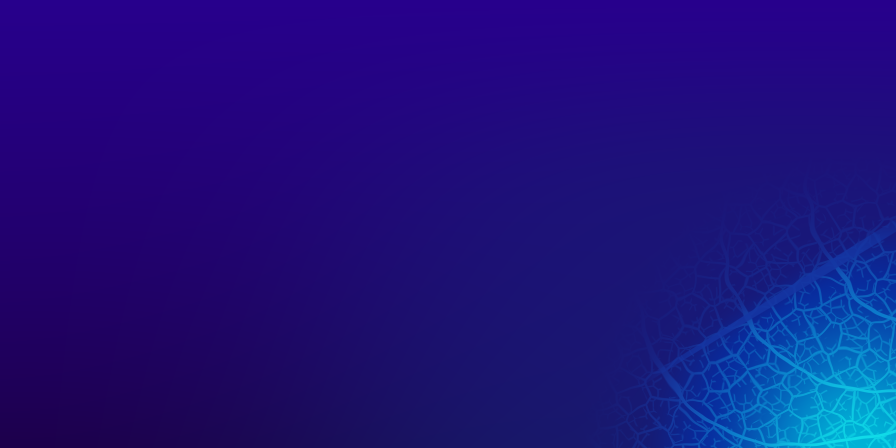
Write a Shadertoy shader that draws this background.

```glsl
// A violet to navy backdrop with a glowing cyan leaf in the lower right corner.
// The leaf uses its own axes (along and across the midrib): curved side veins
// are repeated along the rib, and Voronoi cell borders form the finer network.

vec2 hash2(vec2 p) {
    vec3 a = fract(p.xyx * vec3(0.1031, 0.1030, 0.0973));
    a += dot(a, a.yzx + 33.33);
    return fract((a.xx + a.yz) * a.zy);
}

float noise(vec2 p) {
    vec2 i = floor(p), f = fract(p);
    f = f * f * (3.0 - 2.0 * f);
    return mix(mix(hash2(i).x, hash2(i + vec2(1, 0)).x, f.x),
               mix(hash2(i + vec2(0, 1)).x, hash2(i + vec2(1, 1)).x, f.x), f.y);
}

// Distance to the nearest Voronoi cell border
float cellBorder(vec2 p) {
    vec2 cell = floor(p), f = fract(p), nearest = vec2(0);
    float best = 9.0, border = 9.0;
    for (int y = -1; y <= 1; y++)
    for (int x = -1; x <= 1; x++) {
        vec2 g = vec2(x, y);
        vec2 r = g + 0.1 + 0.8 * hash2(cell + g) - f;
        if (dot(r, r) < best) { best = dot(r, r); nearest = r; }
    }
    for (int y = -2; y <= 2; y++)
    for (int x = -2; x <= 2; x++) {
        vec2 g = vec2(x, y);
        vec2 r = g + 0.1 + 0.8 * hash2(cell + g) - f;
        vec2 gap = r - nearest;
        if (dot(gap, gap) > 1e-4)
            border = min(border, dot(0.5 * (r + nearest), normalize(gap)));
    }
    return border;
}

// Antialiased line of a given half width
float line(float dist, float halfWidth) {
    float px = 1.0 / iResolution.y;
    return 1.0 - smoothstep(halfWidth - 0.5 * px, halfWidth + px, abs(dist));
}

void mainImage(out vec4 fragColor, in vec2 fragCoord) {
    vec2 uv = fragCoord / iResolution.xy;
    vec2 p = vec2(uv.x * 2.0, uv.y);

    // Backdrop: violet above, dark purple to navy below
    vec3 low = mix(vec3(0.11, 0.0, 0.29), vec3(0.085, 0.105, 0.39),
                   smoothstep(0.0, 0.75, uv.x));
    vec3 color = mix(low, vec3(0.153, 0.0, 0.55), pow(uv.y, mix(0.8, 1.0, uv.x)));
    float navy = smoothstep(1.3, 0.2, length(p - vec2(1.75, 0.4)));
    color = mix(color, vec3(0.10, 0.09, 0.46), 0.7 * navy * smoothstep(1.0, 0.5, uv.y));

    // Leaf axes: x along the midrib, y across it (positive below)
    vec2 rel = p - vec2(2.0, 0.497);
    vec2 leaf = vec2(dot(rel, vec2(0.85, 0.527)), dot(rel, vec2(0.527, -0.85)));
    float below = smoothstep(-0.05, 0.035, leaf.y);

    // Radial glow, strongest below the midrib
    float r = length((p - vec2(1.93, -0.04)) * vec2(1.12, 1.0));
    color = mix(color, vec3(0.04, 0.15, 0.54), 0.3 * smoothstep(0.75, 0.35, r));
    color = mix(color, vec3(0.03, 0.17, 0.62), below * smoothstep(0.57, 0.38, r));
    color = mix(color, vec3(0.01, 0.45, 0.76), below * smoothstep(0.43, 0.18, r));
    color = mix(color, vec3(0.0, 0.70, 0.84), below * smoothstep(0.27, 0.05, r));

    // Side veins bend forward with distance from the midrib
    float v2 = leaf.y * leaf.y;
    float wobble = 0.022 * (noise(leaf * 22.0 + 40.0) - 0.5);
    float along = leaf.x - 1.1 * v2 - 9.0 * v2 * v2 + 0.165 + wobble;
    float side = (fract(along / 0.225 + 0.5) - 0.5) * 0.225;
    float slope = 2.2 * leaf.y + 36.0 * leaf.y * v2;
    side /= sqrt(1.0 + slope * slope);
    float veins = line(side, mix(0.0045, 0.0028, smoothstep(0.0, 0.3, abs(leaf.y))));

    // Network of cells, then broken hair veins inside them
    vec2 warped = leaf + 0.012 * vec2(noise(leaf * 30.0), noise(leaf * 30.0 + 17.0));
    veins = max(veins, 0.8 * line(cellBorder(warped * 18.0 + 50.0) / 18.0, 0.002));
    float broken = smoothstep(0.36, 0.52, noise(leaf * 60.0 + 90.0));
    veins = max(veins, 0.6 * broken * line(cellBorder(warped * 42.0 + 80.0) / 42.0, 0.0012));

    // Veins fade out with the glow and stay faint above the midrib
    float reach = smoothstep(0.72, 0.42, r);
    vec3 veinColor = mix(vec3(0.09, 0.26, 0.68), vec3(0.05, 0.56, 0.84),
                         below * smoothstep(0.54, 0.30, r));
    veinColor = mix(veinColor, vec3(0.08, 0.90, 0.93), below * smoothstep(0.36, 0.08, r));
    color = mix(color, veinColor, veins * reach * mix(0.46, 0.8, below));

    // Midrib, thinning toward its tip
    float ribWidth = mix(0.005, 0.0115, smoothstep(-0.6, 0.0, leaf.x));
    color = mix(color, vec3(0.08, 0.21, 0.64),
                0.85 * line(leaf.y, ribWidth) * smoothstep(0.61, 0.46, r));

    fragColor = vec4(color, 1.0);
}
```
